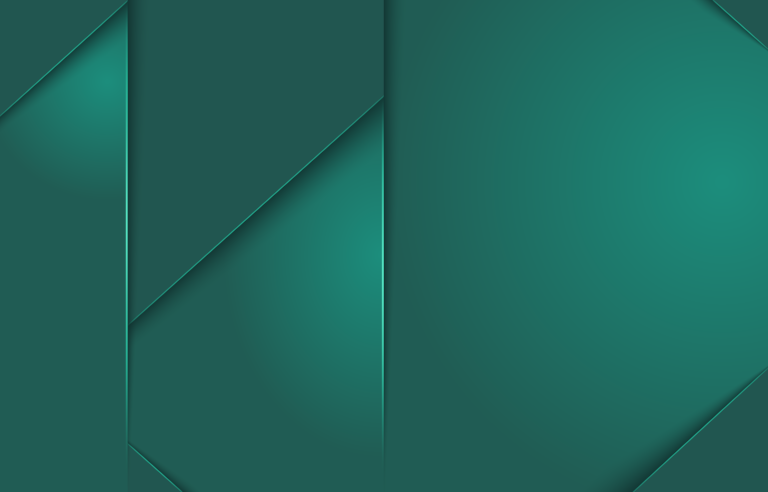
This background is drawn by a WebGL 2 fragment shader. Its source:

```glsl
#version 300 es
precision highp float;
// Three teal panels with soft glows, folded corner flaps, shadows and bright rims.

uniform vec2 u_resolution;
out vec4 outColor;

const float ASPECT = 1.561;            // canvas is ASPECT wide and 1 high
const float DIVIDER_1 = 0.2595;
const float DIVIDER_2 = 0.7800;
const vec3 BASE   = vec3(0.125, 0.362, 0.328);
const vec3 FLAP   = vec3(0.130, 0.338, 0.312);
const vec3 GLOW   = vec3(0.108, 0.555, 0.488);
const vec3 SHADOW = vec3(0.065, 0.195, 0.185);
const vec3 RIM    = vec3(0.130, 0.670, 0.560);
const vec3 SHINE  = vec3(0.330, 0.880, 0.750);
const float SHADOW_STRENGTH = 0.88;
const float RIM_WIDTH = 0.0013;
const float DIVIDER_RIM_WIDTH = 0.0019;

float pixel;                           // size of one pixel in canvas units

float coverage(float d) {
    return clamp(d / pixel + 0.5, 0.0, 1.0);
}

// Antialiased stripe that keeps its weight when thinner than a pixel
float stripe(float d, float halfWidth) {
    return clamp((halfWidth - abs(d)) / pixel + 0.5, 0.0, 1.0)
         * min(1.0, 2.0 * halfWidth / pixel + 0.25);
}

// Shadow that is darkest at the edge and gone at the given width
float softShadow(float d, float width) {
    float s = 1.0 - clamp(d / max(width, 0.002), 0.0, 1.0);
    return SHADOW_STRENGTH * s * mix(s, 1.0, 0.25);
}

// Panel surface lit by an elliptical glow
vec3 litPanel(vec2 p, vec2 center, vec2 radius) {
    float light = 1.0 - min(length((p - center) / radius), 1.0);
    return mix(BASE, GLOW, light);
}

// Flap to the left of the line a-b; its shadow width runs from widths.x to widths.y
vec3 addFlap(vec3 color, vec2 p, vec2 a, vec2 b, vec2 widths) {
    vec2 dir = normalize(b - a);
    float d = dot(p - a, vec2(-dir.y, dir.x));
    float t = clamp(dot(p - a, dir) / distance(a, b), 0.0, 1.0);
    color = mix(color, SHADOW, softShadow(-d, mix(widths.x, widths.y, t)));
    color = mix(color, FLAP, coverage(d));
    float fade = 0.35 + 0.65 * sqrt(4.0 * t * (1.0 - t));
    return mix(color, RIM, 0.85 * fade * stripe(d, RIM_WIDTH));
}

// Shadow right of a divider, narrowing toward the bottom
vec3 addDividerShadow(vec3 color, vec2 p, float x) {
    float strength = smoothstep(-0.05, 0.3, p.y);
    return mix(color, SHADOW, strength * softShadow(p.x - x, 0.004 + 0.042 * p.y));
}

// Bright line left of a divider, fading out at both ends
vec3 addDividerRim(vec3 color, vec2 p, float x, float top, float shineY) {
    float fade = smoothstep(0.03, 0.3, p.y) * (1.0 - smoothstep(top - 0.2, top, p.y));
    float shine = exp(-pow((p.y - shineY) / 0.18, 2.0));
    vec3 rim = mix(RIM, SHINE, shine);
    return mix(color, rim, fade * stripe(p.x - x + 0.002, DIVIDER_RIM_WIDTH));
}

void main() {
    vec2 p = gl_FragCoord.xy / u_resolution * vec2(ASPECT, 1.0);
    pixel = max(ASPECT / u_resolution.x, 1.0 / u_resolution.y);

    // Left panel
    vec3 left = litPanel(p, vec2(0.218, 0.834), vec2(0.25, 0.24));
    left = addFlap(left, p, vec2(0.0, 0.764), vec2(0.260, 0.999), vec2(0.026, 0.065));

    // Middle panel
    vec3 middle = litPanel(p, vec2(0.775, 0.482), vec2(0.32, 0.41));
    middle = addFlap(middle, p, vec2(0.260, 0.339), vec2(0.7805, 0.805), vec2(0.042, 0.088));
    middle = addFlap(middle, p, vec2(0.370, 0.0), vec2(0.260, 0.098), vec2(0.026, 0.008));
    middle = addDividerShadow(middle, p, DIVIDER_1);

    // Right panel
    vec3 right = litPanel(p, vec2(1.468, 0.630), vec2(0.68, 0.68));
    right = addFlap(right, p, vec2(1.449, 1.0), vec2(1.561, 0.900), vec2(0.032, 0.005));
    right = addFlap(right, p, vec2(1.561, 0.252), vec2(1.287, 0.0), vec2(0.005, 0.074));
    right = addDividerShadow(right, p, DIVIDER_2);

    // Join the panels and draw the rims on the dividers
    vec3 color = mix(left, middle, coverage(p.x - DIVIDER_1));
    color = mix(color, right, coverage(p.x - DIVIDER_2));
    color = addDividerRim(color, p, DIVIDER_1, 1.0, 0.55);
    color = addDividerRim(color, p, DIVIDER_2, 0.81, 0.44);
    outColor = vec4(color, 1.0);
}
```
